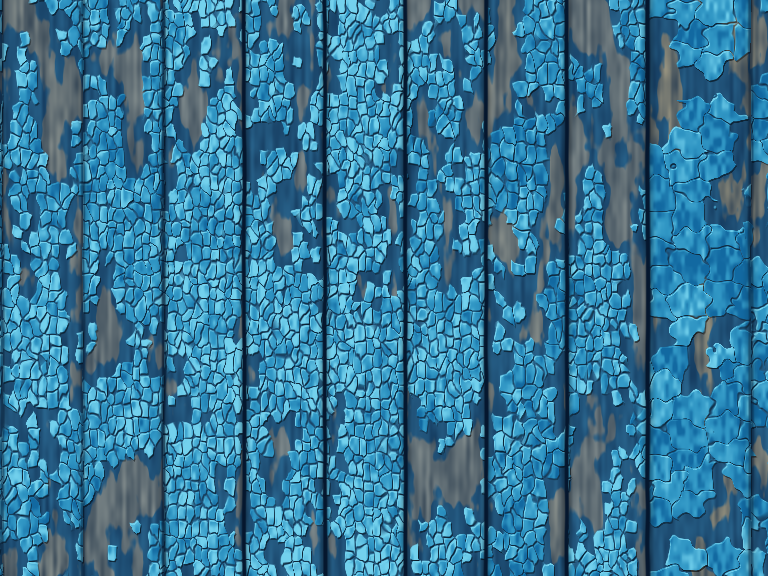
Reproduce this texture procedurally as a Shadertoy shader.

```glsl
// Weathered vertical boards under cracked, peeling blue paint.
// Cellular noise cuts the paint into flakes, layered noise decides which have
// fallen, and a height difference toward the light shades their raised edges.

const float PITCH = 0.105;            // board width, canvas width = 1
const float FIRST_SEAM = 0.003;
const float WIDE_FROM = 0.843;        // the boards past here are wider
const float WIDE_SQUEEZE = 0.22;
const float GAP_WIDTH = 0.0028;
const vec2 FINE_FLAKES = vec2(92.0, 56.0);   // flakes per canvas width
const vec2 COARSE_FLAKES = vec2(25.0, 29.0);
const vec2 TO_LIGHT = vec2(-0.0011, 0.0019);
const vec3 LIGHT_PAINT = vec3(0.45, 0.82, 0.93);
const vec3 MID_PAINT = vec3(0.19, 0.59, 0.77);
const vec3 DEEP_PAINT = vec3(0.07, 0.41, 0.63);
const vec3 UNDERCOAT_DARK = vec3(0.08, 0.23, 0.37);
const vec3 UNDERCOAT_LIGHT = vec3(0.17, 0.41, 0.57);
const vec3 WOOD_DARK = vec3(0.25, 0.30, 0.34);
const vec3 WOOD_LIGHT = vec3(0.57, 0.58, 0.56);
const vec3 WOOD_TAN = vec3(0.70, 0.63, 0.50);
const vec3 GAP = vec3(0.02, 0.09, 0.18);

// Per board: wear, paint lightness, flake coarseness
const vec3 BOARDS[10] = vec3[10](
    vec3(0.47, 0.52, 0.20), vec3(0.46, 0.58, 0.08), vec3(0.41, 0.70, 0.00),
    vec3(0.43, 0.62, 0.00), vec3(0.37, 0.68, 0.02), vec3(0.50, 0.56, 0.06),
    vec3(0.43, 0.38, 0.28), vec3(0.49, 0.48, 0.06), vec3(0.42, 0.36, 1.00),
    vec3(0.43, 0.34, 0.70));

float hash(vec2 p) {
    vec3 q = fract(p.xyx * vec3(0.1031, 0.103, 0.0973));
    q += dot(q, q.yzx + 33.33);
    return fract((q.x + q.y) * q.z);
}

float noise(vec2 p) {
    vec2 i = floor(p), f = fract(p);
    f = f * f * (3.0 - 2.0 * f);
    return mix(mix(hash(i), hash(i + vec2(1, 0)), f.x),
               mix(hash(i + vec2(0, 1)), hash(i + 1.0), f.x), f.y);
}

float layeredNoise(vec2 p) {
    float sum = 0.0, weight = 0.5;
    for (int i = 0; i < 4; i++) {
        sum += weight * noise(p);
        p = p * 2.03 + 17.3;
        weight *= 0.5;
    }
    return sum / 0.9375;
}

// Position counted in boards; its whole part is the board number
float boardCoord(vec2 p) {
    float x = p.x + 0.0016 * (noise(vec2(p.x * 9.0, p.y * 24.0)) - 0.5);
    return (x - WIDE_SQUEEZE * max(x - WIDE_FROM, 0.0) - FIRST_SEAM) / PITCH;
}

vec3 boardTraits(float board) {
    return BOARDS[int(clamp(board, 0.0, 9.0))];
}

float peelField(vec2 p, float board) {
    return layeredNoise(p * vec2(30.0, 11.0) + board * 7.7);
}

// Boxy cellular noise: xy = nearest seed, z = distance to the flake's edge
vec3 cellular(vec2 q) {
    vec2 base = floor(q), seed = base;
    float nearest = 9.0, second = 9.0;
    for (int y = -1; y <= 1; y++)
    for (int x = -1; x <= 1; x++) {
        vec2 cell = base + vec2(x, y);
        vec2 jitter = vec2(hash(cell + 3.1), hash(cell + 71.7));
        vec2 point = cell + 0.1 + 0.8 * jitter;
        vec2 d = abs(q - point);
        float dist = 0.75 * max(d.x, d.y) + 0.25 * length(d);
        if (dist < nearest) { second = nearest; nearest = dist; seed = point; }
        else second = min(second, dist);
    }
    return vec3(seed, second - nearest);
}

// x = paint height, y = paint coverage, z = random value of the flake
vec3 paintLayer(vec2 p) {
    float board = floor(boardCoord(p));
    vec3 traits = boardTraits(board);
    vec2 density = mix(FINE_FLAKES, COARSE_FLAKES, traits.z);
    vec2 warp = vec2(noise(p * 75.0), noise(p * 75.0 + 40.0)) - 0.5;
    vec3 flake = cellular(p * density + warp * 0.5 + board * 13.0);
    float id = hash(floor(flake.xy * 50.0));
    vec2 centre = (flake.xy - board * 13.0) / density;
    float kept = step(traits.x, peelField(centre, board) + 0.16 * (id - 0.5));
    float crack = mix(0.22, 0.07, traits.z) * (0.4 + noise(p * 60.0));
    float edge = smoothstep(0.0, crack, flake.z);
    return vec3(kept * edge * (0.5 + 0.5 * id), kept * edge, id);
}

void mainImage(out vec4 fragColor, in vec2 fragCoord) {
    vec2 p = fragCoord / iResolution.x;
    float coord = boardCoord(p), board = floor(coord);
    vec3 traits = boardTraits(board);
    float grain = 0.6 * noise(p * vec2(210.0, 11.0)) + 0.4 * noise(p * vec2(150.0, 50.0));

    // Undercoat, with bare wood where the wear runs deepest
    vec3 color = mix(UNDERCOAT_DARK, UNDERCOAT_LIGHT, grain);
    float bare = smoothstep(0.07, 0.12, traits.x - peelField(p, board));
    vec3 wood = mix(WOOD_DARK, mix(WOOD_LIGHT, WOOD_TAN, traits.z), grain);
    color = mix(color, wood, 0.85 * bare);

    // Paint flakes, lit along their upper left edges
    vec3 paint = paintLayer(p);
    float slope = paint.x - paintLayer(p + TO_LIGHT).x;
    float tone = traits.y + 0.45 * (paint.z - 0.5) + 0.5 * slope
               + 0.7 * (noise(p * vec2(190.0, 85.0)) - 0.5)
               + 0.5 * (layeredNoise(p * vec2(14.0, 7.0) + 5.0) - 0.5);
    vec3 paintColor = mix(DEEP_PAINT, MID_PAINT, smoothstep(0.0, 0.5, tone));
    paintColor = mix(paintColor, LIGHT_PAINT, smoothstep(0.45, 1.0, tone));
    color = mix(color, paintColor, paint.y);
    color *= 1.0 - 0.6 * max(-slope, 0.0);

    // Rounded board edges and dark gaps, fainter toward both sides
    float seam = abs(coord - floor(coord + 0.5)) * PITCH;
    float depth = mix(0.45, 1.0, smoothstep(0.15, 0.3, p.x) * smoothstep(0.96, 0.9, p.x));
    color *= mix(1.0, 0.72 + 0.28 * smoothstep(0.001, 0.010, seam), depth);
    float gap = 1.0 - smoothstep(0.4 * GAP_WIDTH, 1.4 * GAP_WIDTH, seam);
    fragColor = vec4(mix(color, GAP, gap * depth), 1.0);
}
```
